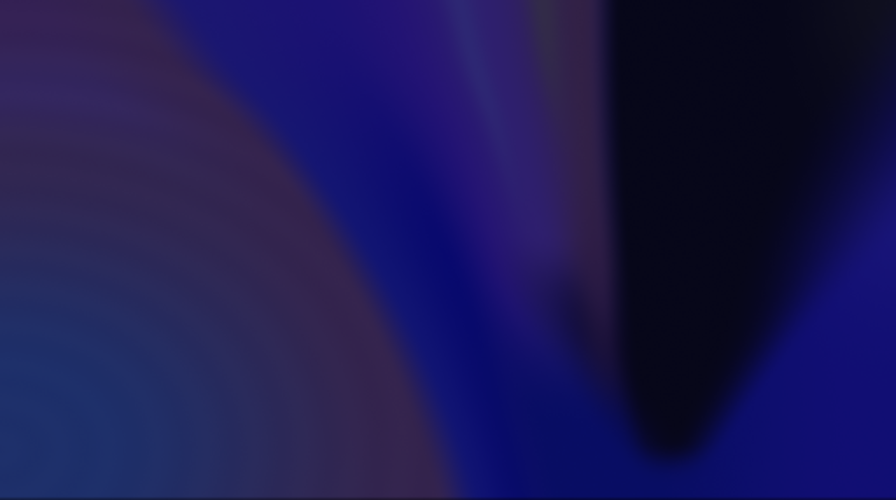
Write a WebGL 1 fragment shader that draws this background.

```glsl
precision highp float;
// Soft abstract folds: a dusky hill on the left, a blue-violet ribbon, and a dark wedge
// over deep blue on the right. Each fold is bounded by a curve x(t), with t measured
// down from the top; colours blend across those curves with wide smoothsteps.

uniform vec2 u_resolution;

#define HILL_SOFT 0.026
#define WEDGE_SOFT 0.018
#define SHADOW_SOFT 0.05
#define NIGHT vec3(0.026, 0.026, 0.098)
#define DEEP_BLUE vec3(0.032, 0.052, 0.39)
#define ROYAL_BLUE vec3(0.065, 0.055, 0.45)
#define VIOLET vec3(0.14, 0.075, 0.455)
#define MAROON vec3(0.205, 0.138, 0.30)
#define RIPPLE 0.003
#define GRAIN 0.002

float hash(vec2 p) {
  return fract(sin(dot(p, vec2(12.9898, 78.233))) * 43758.5453);
}

float bell(float x, float center, float width) {
  float d = (x - center) / width;
  return exp(-d * d);
}

// Boundary curves
float hillEdge(float t) {
  return 0.175 + 0.528 * t - 0.192 * t * t - 0.014 * bell(t, 0.12, 0.1);
}
float wedgeLeft(float t) { return 0.676 + 0.04 * t * t; }
float wedgeRight(float t) { return 1.083 - 0.345 * t; }
float shadowEdge(float t) { return 0.376 + 0.39 * t; }

// Blue pool in the lower left, a faint purple arc, and a maroon rim along the edge
vec3 hillColor(vec2 uv, float inset) {
  float ring = length((uv - vec2(0.0, 0.1)) / vec2(0.39, 0.55));
  vec3 c = mix(vec3(0.115, 0.185, 0.415), vec3(0.195, 0.15, 0.315),
               smoothstep(0.25, 1.12, ring));
  c = mix(c, vec3(0.205, 0.13, 0.33), smoothstep(1.15, 1.6, ring));
  float arc = bell(ring, 1.31, 0.14) * (1.0 - smoothstep(0.05, 0.36, uv.x));
  c = mix(c, vec3(0.20, 0.15, 0.385), 0.8 * arc);
  c = mix(c, MAROON, 0.85 * (1.0 - smoothstep(0.02, 0.15, inset)));
  return c + RIPPLE * sin(ring * 45.0);
}

// Bands running along the ribbon; s goes from the hill to the wedge
vec3 ribbonColor(float s, float t) {
  float low = smoothstep(0.0, 0.55, t);
  vec3 bank = mix(vec3(0.105, 0.09, 0.44), vec3(0.07, 0.085, 0.45), low);
  vec3 core = mix(vec3(0.105, 0.07, 0.45), vec3(0.03, 0.035, 0.43), low);
  vec3 c = mix(bank, core, smoothstep(0.02, 0.38, s));
  c = mix(c, VIOLET, smoothstep(0.34, 0.58, s));
  c = mix(c, vec3(0.18, 0.12, 0.43), smoothstep(0.50, 0.74, s));
  c = mix(c, MAROON - vec3(0.01, 0.01, 0.03), smoothstep(0.72, 0.96, s));
  float pale = bell(s, 0.675, 0.035) * (1.0 - smoothstep(0.1, 0.5, t));
  float olive = bell(s, 0.86, 0.035) * (1.0 - smoothstep(0.0, 0.35, t));
  c = mix(c, vec3(0.18, 0.18, 0.46), 0.6 * pale);
  c = mix(c, vec3(0.20, 0.20, 0.25), 0.6 * olive);
  return mix(c, DEEP_BLUE, smoothstep(0.5, 0.85, t) * smoothstep(0.15, 0.55, s));
}

void main() {
  vec2 uv = gl_FragCoord.xy / u_resolution;
  float x = uv.x;
  float t = 1.0 - uv.y;
  float left = hillEdge(t);
  float right = wedgeLeft(t);
  float s = clamp((x - left) / (right - left), 0.0, 1.0);

  // Ribbon flowing into the blue field on the right
  vec3 field = mix(DEEP_BLUE, ROYAL_BLUE, smoothstep(0.72, 0.95, x));
  field += vec3(0.03, 0.025, 0.02) * smoothstep(0.85, 1.0, x) * bell(t, 0.42, 0.2);
  vec3 color = mix(ribbonColor(s, t), field, smoothstep(-0.03, 0.05, x - right));

  // Shadow below the ribbon, and the warm rim beside the wedge
  float tip = 1.0 - smoothstep(0.88, 0.985, t);
  float tail = smoothstep(-SHADOW_SOFT, SHADOW_SOFT, x - shadowEdge(t)) * tip;
  float opening = 1.0 - smoothstep(-0.05, 0.04, x - wedgeRight(t));
  color = mix(color, vec3(0.035, 0.027, 0.17), tail * opening * smoothstep(0.46, 0.7, t));
  float rim = bell(x, right - 0.02, 0.024) * smoothstep(0.3, 0.55, t);
  color = mix(color, MAROON - 0.03, 0.75 * rim * (1.0 - smoothstep(0.55, 0.88, t)));

  // Dark wedge, with its right side softer toward the top
  float spread = mix(0.11, 0.035, smoothstep(0.2, 0.9, t));
  float wedge = smoothstep(-WEDGE_SOFT, WEDGE_SOFT, x - right);
  wedge *= tip * mix(1.0, tail, smoothstep(0.5, 0.8, t));
  wedge *= 1.0 - smoothstep(-spread, spread, x - wedgeRight(t));
  vec3 night = NIGHT + vec3(0.035, 0.035, 0.02) * smoothstep(0.85, 1.0, x)
             * (1.0 - smoothstep(0.0, 0.35, t));
  color = mix(color, night, wedge);

  // Hill in front of the ribbon
  float soft = HILL_SOFT * mix(1.6, 1.0, smoothstep(0.0, 0.4, t));
  color = mix(hillColor(uv, left - x), color, smoothstep(-soft, soft, x - left));

  // Thin dark lower border and dithering against banding
  color *= mix(0.6, 1.0, smoothstep(0.0, 0.008, uv.y));
  color += (hash(floor(uv * vec2(512.0, 286.0))) - 0.5) * GRAIN;
  gl_FragColor = vec4(color, 1.0);
}
```
